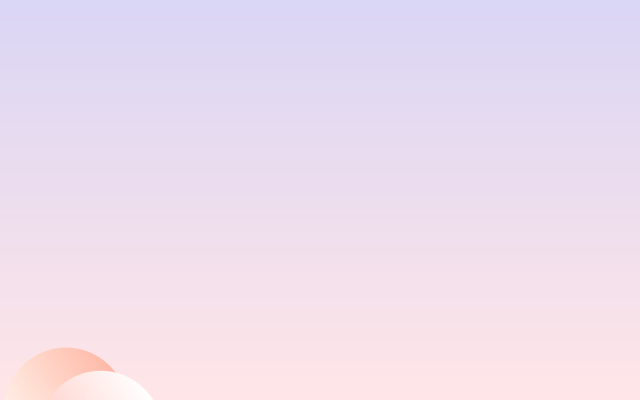
Reproduce this background procedurally as a WebGL 2 fragment shader.

```glsl
#version 300 es
precision highp float;
// A pale lavender to blush vertical gradient with two overlapping discs
// rising from the lower left corner. Each disc is a circle distance with
// a smooth edge, filled by a linear gradient along a slanted axis.

uniform vec2 u_resolution;
out vec4 fragColor;

// Lengths are in canvas heights.
#define DISC_RADIUS 0.154
#define BACK_CENTER vec2(0.165, -0.023)
#define FRONT_CENTER vec2(0.252, -0.081)
#define SHADE_AXIS vec2(0.86, 0.51)
#define SKY_TOP vec3(0.855, 0.838, 0.961)
#define SKY_BOTTOM vec3(1.0, 0.900, 0.906)
#define BACK_LIGHT vec3(1.0, 0.955, 0.925)
#define BACK_DEEP vec3(1.0, 0.725, 0.655)
#define FRONT_DEEP vec3(1.0, 0.790, 0.765)
#define FRONT_LIGHT vec3(1.0, 1.0, 1.0)

// Lays a shaded disc over the base colour.
vec3 paintDisc(vec3 base, vec2 p, vec2 center, vec3 startColor, vec3 endColor) {
    vec2 q = p - center;
    float pixel = 1.0 / u_resolution.y;
    float edge = length(q) - DISC_RADIUS;
    float coverage = 1.0 - smoothstep(-0.75 * pixel, 0.75 * pixel, edge);
    float shade = clamp(0.5 + 0.5 * dot(q, SHADE_AXIS) / DISC_RADIUS, 0.0, 1.0);
    return mix(base, mix(startColor, endColor, shade), coverage);
}

void main() {
    vec2 p = gl_FragCoord.xy / u_resolution.y;

    // Sky
    vec3 color = mix(SKY_BOTTOM, SKY_TOP, p.y);

    // Discs, back to front
    color = paintDisc(color, p, BACK_CENTER, BACK_LIGHT, BACK_DEEP);
    color = paintDisc(color, p, FRONT_CENTER, FRONT_DEEP, FRONT_LIGHT);

    fragColor = vec4(color, 1.0);
}
```
